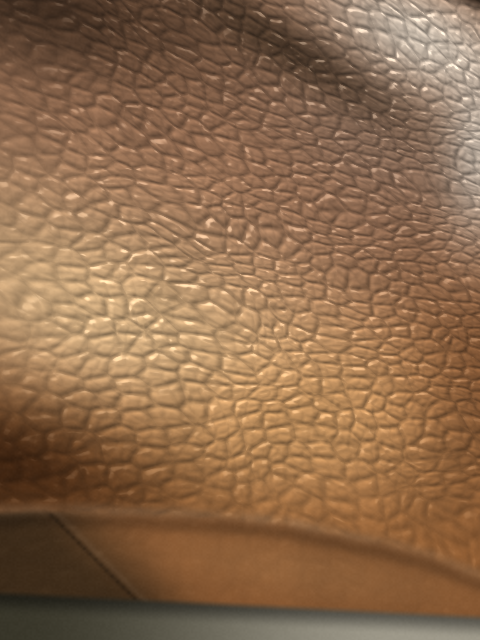
A WebGL 1 fragment shader for this texture:

```glsl
precision highp float;
// Pebbled tan leather: a soft bulging side above a folded, stitched base panel.
// Warped cell noise makes the pebbles; its slope gives creases and glints,
// and broad tilted ellipses of colour paint the light across the surface.
uniform vec2 u_resolution;

float hash(vec2 p) {
  return fract(sin(dot(p, vec2(127.1, 311.7))) * 43758.5453);
}

float noise(vec2 p) {
  vec2 i = floor(p), f = fract(p);
  f = f * f * (3.0 - 2.0 * f);
  return mix(mix(hash(i), hash(i + vec2(1.0, 0.0)), f.x),
             mix(hash(i + vec2(0.0, 1.0)), hash(i + 1.0), f.x), f.y);
}

// Height of rounded cells: 0 in the creases, 1 on the tops.
float pebble(vec2 q, float softness) {
  vec2 cell = floor(q), f = fract(q);
  float nearest = 8.0, second = 8.0;
  for (int j = -1; j <= 1; j++) {
    for (int i = -1; i <= 1; i++) {
      vec2 o = vec2(float(i), float(j));
      vec2 jitter = vec2(hash(cell + o), hash(cell + o + 57.3));
      float d = length(o + 0.1 + 0.8 * jitter - f);
      second = min(second, max(d, nearest));
      nearest = min(nearest, d);
    }
  }
  return smoothstep(-0.12, softness, second - nearest);
}

// Rows fan out to the lower left and tighten to the upper right.
vec2 grainSpace(vec2 p) {
  float row = p.y + p.x * mix(-0.15, 0.32, smoothstep(0.15, 0.95, p.y));
  vec2 q = vec2(p.x * (18.0 + 8.0 * p.x + 6.0 * p.y) + 5.0 * row, row * (25.0 + 8.0 * row));
  vec2 sway = vec2(noise(q * 0.35), noise(q * 0.35 + 31.0)) - 0.5;
  return q + 0.9 * sway;
}

float grainHeight(vec2 q, float softness) {
  return 0.76 * pebble(q, softness) + 0.24 * pebble(q * 1.8 + 9.0, softness + 0.1);
}

float ellipse(vec2 p, vec2 center, vec2 radius, float angle) {
  float c = cos(angle), s = sin(angle);
  vec2 d = p - center;
  d = vec2(c * d.x + s * d.y, c * d.y - s * d.x) / radius;
  return exp(-dot(d, d));
}

vec3 sideColor(vec2 p) {
  vec3 c = mix(vec3(0.57, 0.36, 0.19), vec3(0.56, 0.41, 0.31), smoothstep(0.25, 0.65, p.y));
  c = mix(c, vec3(0.80, 0.66, 0.49), ellipse(p, vec2(0.18, 0.50), vec2(0.46, 0.17), -0.36));
  c = mix(c, vec3(0.74, 0.55, 0.35), 0.75 * ellipse(p, vec2(0.46, 0.34), vec2(0.24, 0.11), 0.1));
  c = mix(c, vec3(0.23, 0.13, 0.06), 0.95 * ellipse(p, vec2(0.0, 0.28), vec2(0.25, 0.10), -0.25));
  c = mix(c, vec3(0.42, 0.27, 0.16), 0.7 * ellipse(p, vec2(0.76, 0.42), vec2(0.12, 0.20), 0.0));
  c = mix(c, vec3(0.24, 0.17, 0.12), 0.9 * ellipse(p, vec2(0.05, 1.0), vec2(0.36, 0.11), -0.2));
  c = mix(c, vec3(0.47, 0.38, 0.32), 0.7 * ellipse(p, vec2(0.60, 0.78), vec2(0.20, 0.10), -0.5));
  c = mix(c, vec3(0.78, 0.73, 0.67), 0.95 * ellipse(p, vec2(0.66, 0.94), vec2(0.18, 0.085), -0.5));
  c = mix(c, vec3(0.24, 0.18, 0.13), 0.8 * ellipse(p, vec2(0.44, 0.93), vec2(0.22, 0.04), -0.55));
  c = mix(c, vec3(0.76, 0.72, 0.67), 0.8 * ellipse(p, vec2(0.75, 0.77), vec2(0.055, 0.14), 0.0));
  return mix(c, vec3(0.16, 0.12, 0.09), ellipse(p, vec2(0.73, 1.01), vec2(0.06, 0.015), -0.4));
}

vec3 baseColor(vec2 p) {
  vec2 start = vec2(0.08, 0.195), along = vec2(0.13, -0.13);
  vec2 d = p - start;
  float t = dot(d, along) / dot(along, along);
  float across = (d.x + d.y) * 0.707;
  vec3 c = mix(vec3(0.24, 0.17, 0.10), vec3(0.50, 0.32, 0.18), smoothstep(-0.03, 0.10, across));
  c = mix(c, vec3(0.60, 0.42, 0.26), 0.6 * ellipse(p, vec2(0.48, 0.11), vec2(0.25, 0.05), -0.15));
  float stitch = smoothstep(0.2, 0.45, abs(fract(t * 15.0) - 0.5));
  c *= 1.0 - 0.28 * exp(-pow(across / 0.004, 2.0)) * (0.7 + 0.3 * stitch);
  return c + 0.03 * exp(-pow((across - 0.009) / 0.005, 2.0));
}

vec3 tableColor(vec2 p, float edge) {
  vec3 c = mix(vec3(0.22, 0.21, 0.16), vec3(0.62, 0.60, 0.54), smoothstep(0.0, 0.65, p.x));
  return c * mix(1.0, 0.55, smoothstep(edge - 0.035, edge, p.y));
}

void main() {
  vec2 p = gl_FragCoord.xy / u_resolution.y;
  float fold = 0.2 - 0.237 * p.x * p.x * p.x + 0.004 * (noise(p * 18.0) - 0.5);
  float tableEdge = 0.073 - 0.05 * p.x;
  float onSide = smoothstep(-0.006, 0.006, p.y - fold);

  // Focus is sharpest across the middle and fades to the left and the base.
  float focus = smoothstep(-0.15, 0.25, p.x) * smoothstep(0.12, 0.34, p.y);
  float softness = mix(0.8, 0.5, focus);
  vec2 q = grainSpace(p);
  float height = grainHeight(q, softness);
  float slope = height - grainHeight(q + vec2(-0.06, 0.22), softness);
  float relief = mix(0.45, 1.0, focus) * mix(0.25, 1.0, onSide);

  // Lit upper flanks and shaded lower flanks model each pebble.
  vec3 color = mix(baseColor(p), sideColor(p), onSide);
  color *= 1.0 + relief * (0.17 * (height - 0.75) + 0.27 * slope);
  color *= 0.95 + 0.10 * noise(p * 14.0);

  // Small glints gather where the light grazes the pebbles.
  float gloss = 0.35 + 0.65 * ellipse(p, vec2(0.25, 0.60), vec2(0.35, 0.22), -0.3)
              + 0.6 * ellipse(p, vec2(0.58, 0.92), vec2(0.30, 0.14), -0.5);
  float glint = smoothstep(0.08, 0.5, slope) * smoothstep(0.5, 0.9, noise(q * 3.2));
  color += vec3(0.25, 0.24, 0.22) * glint * gloss * relief;

  // Worn rim above the fold and the shadow beneath it.
  float rim = exp(-pow((p.y - fold - 0.004) / 0.010, 2.0));
  color = mix(color, vec3(0.54, 0.43, 0.33), rim * mix(0.2, 0.4, noise(q * 1.5)));
  color *= 1.0 - 0.18 * exp(-pow((p.y - fold + 0.014) / 0.012, 2.0));

  color = mix(tableColor(p, tableEdge), color, smoothstep(-0.007, 0.007, p.y - tableEdge));
  color += 0.015 * (noise(p * 330.0) - 0.5);
  gl_FragColor = vec4(clamp(color, 0.0, 1.0), 1.0);
}
```
